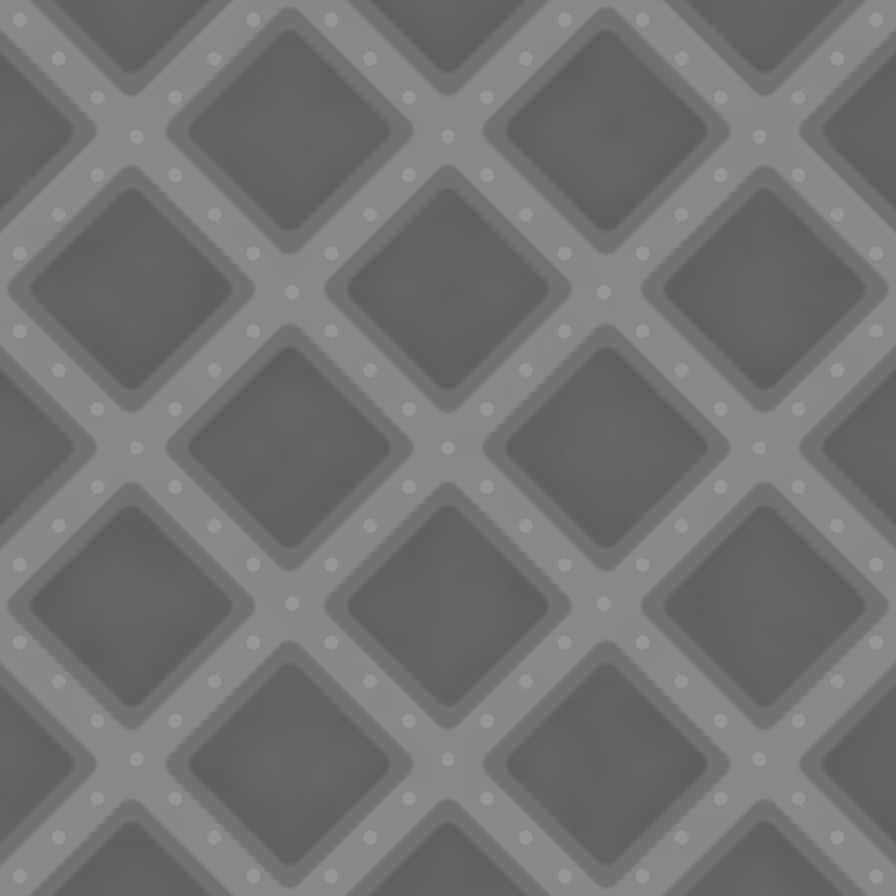
This pattern is drawn by a Shadertoy shader. Its source:

```glsl
// A grey diagonal lattice of riveted bars over recessed, softly mottled panels.
// The canvas is turned 45 degrees and split into square cells; each cell holds
// a rounded panel inside a rim, and rivets follow the bars at an even spacing.

const float CELL = 0.25;            // side of one turned cell
const float RIM_HALF = 0.1019;      // half side of the recess
const float PANEL_HALF = 0.0836;    // half side of the dark panel
const float CORNER = 0.0150;        // corner radius of both
const float RIVET_PITCH = 0.2458;   // rivet distance from crossing to crossing
const float RIVET_STEP = RIVET_PITCH / 4.0;
const float RIVET_RADIUS = 0.0076;

const vec3 BAR_COLOR = vec3(0.532);
const vec3 RIM_COLOR = vec3(0.446);
const vec3 PANEL_COLOR = vec3(0.382);
const vec3 RIVET_COLOR = vec3(0.592);

float hash(vec2 p) {
    return fract(sin(dot(p, vec2(127.1, 311.7))) * 43758.5453);
}

float valueNoise(vec2 p) {
    vec2 i = floor(p), f = fract(p);
    f = f * f * (3.0 - 2.0 * f);
    float low = mix(hash(i), hash(i + vec2(1.0, 0.0)), f.x);
    float high = mix(hash(i + vec2(0.0, 1.0)), hash(i + 1.0), f.x);
    return mix(low, high, f.y);
}

float fbm(vec2 p) {
    float sum = 0.0, weight = 0.5;
    for (int i = 0; i < 3; i++) {
        sum += weight * valueNoise(p);
        p = p * 2.03 + 17.0;
        weight *= 0.5;
    }
    return sum / 0.875;
}

vec2 turn45(vec2 p) {
    return vec2(p.x + p.y, p.y - p.x) * sqrt(0.5);
}

float roundedSquare(vec2 p, float halfSide, float radius) {
    vec2 d = abs(p) - halfSide + radius;
    return length(max(d, 0.0)) + min(max(d.x, d.y), 0.0) - radius;
}

float segment(vec2 p, vec2 a, vec2 b) {
    vec2 ab = b - a;
    return length(p - a - ab * clamp(dot(p - a, ab) / dot(ab, ab), 0.0, 1.0));
}

float fill(float d, float softness) {
    return 1.0 - smoothstep(-softness, softness, d);
}

// Offset to the nearest multiple of the pitch, per axis
vec2 nearest(vec2 p, vec2 pitch) {
    return p - pitch * floor(p / pitch + 0.5);
}

float rivets(vec2 p, float pitch, float spacing, float radius) {
    float alongY = length(nearest(p, vec2(pitch, spacing)));
    float alongX = length(nearest(p, vec2(spacing, pitch)));
    return min(alongX, alongY) - radius;
}

// One faint hairline in some of the panels
float scratch(vec2 p, vec2 id, float softness) {
    float angle = 6.2832 * hash(id + 3.1);
    vec2 middle = (vec2(hash(id + 5.7), hash(id + 9.2)) - 0.5) * 0.11;
    vec2 reach = vec2(cos(angle), sin(angle)) * mix(0.008, 0.022, hash(id + 1.3));
    float d = segment(p, middle - reach, middle + reach);
    return fill(d - 0.0004, softness) * step(0.5, hash(id + 7.9));
}

void mainImage(out vec4 fragColor, in vec2 fragCoord) {
    float unit = min(iResolution.x, iResolution.y);
    vec2 uv = (fragCoord - 0.5 * iResolution.xy) / unit;
    float pixel = 1.0 / unit;

    // Turned cells, with bars crossing at the middle of the canvas
    vec2 grid = turn45(uv - vec2(0.0, 0.0006));
    vec2 id = floor(grid / CELL);
    vec2 local = grid - (id + 0.5) * CELL;
    float rim = roundedSquare(local, RIM_HALF, CORNER);
    float panel = roundedSquare(local, PANEL_HALF, CORNER);

    // Panel wear: cloudy patches, a darker border and hairlines
    float cloud = fbm(uv * 17.0 + 31.0 * hash(id)) - 0.5;
    float depth = smoothstep(0.0, 0.065, -panel);
    vec3 panelColor = PANEL_COLOR + 0.030 * cloud + 0.014 * (depth - 0.4);
    panelColor -= 0.022 * scratch(local, id, max(0.0010, pixel));

    // Layers from the bars inward, then the rivets
    vec3 color = BAR_COLOR + 0.008 * (fbm(uv * 14.0 + 40.0) - 0.5);
    color = mix(color, RIM_COLOR, fill(rim, max(0.0035, pixel)));
    color = mix(color, panelColor, fill(panel, max(0.0042, pixel)));
    float studs = rivets(turn45(uv), RIVET_PITCH, RIVET_STEP, RIVET_RADIUS);
    color = mix(color, RIVET_COLOR, fill(studs, max(0.0016, pixel)));

    fragColor = vec4(color, 1.0);
}
```
